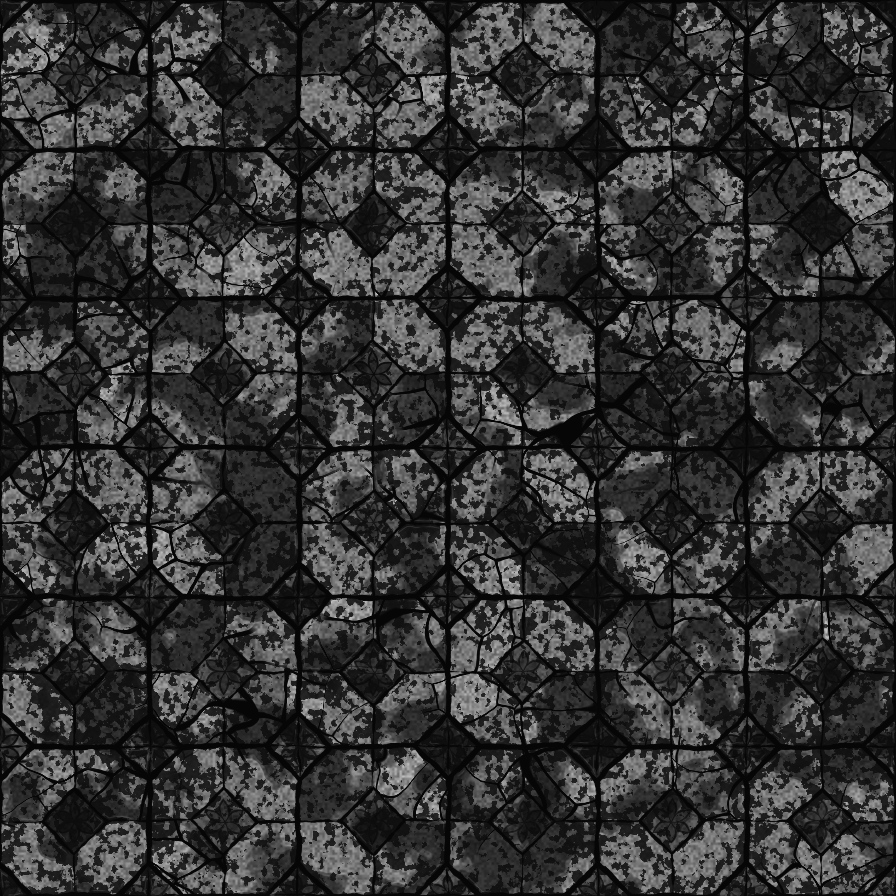
A WebGL 1 fragment shader for this texture:

```glsl
precision highp float;
// Worn dark stone tiling: 6 x 6 square tiles with flowered diamonds, cracks and grime.
uniform vec2 u_resolution;

float hash(vec2 p) {
  vec3 q = fract(p.xyx * 0.1031);
  q += dot(q, q.yzx + 33.33);
  return fract((q.x + q.y) * q.z);
}

float noise(vec2 p) {
  vec2 i = floor(p), f = fract(p);
  f = f * f * (3.0 - 2.0 * f);
  return mix(mix(hash(i), hash(i + vec2(1, 0)), f.x),
             mix(hash(i + vec2(0, 1)), hash(i + vec2(1, 1)), f.x), f.y);
}

float fbm(vec2 p) {
  float sum = 0.0, amp = 0.533;
  for (int i = 0; i < 4; i++) {
    sum += amp * noise(p);
    p = mat2(1.6, 1.2, -1.2, 1.6) * p + 17.3;
    amp *= 0.5;
  }
  return sum;
}

// x: approximate distance to the nearest shard border, y: random value of the shard
vec2 shards(vec2 p) {
  vec2 base = floor(p);
  float first = 9.0, second = 9.0, id = 0.0;
  for (int y = -1; y <= 1; y++) {
    for (int x = -1; x <= 1; x++) {
      vec2 cell = base + vec2(x, y);
      float d = length(cell + vec2(hash(cell), hash(cell + 71.0)) - p);
      if (d < first) {
        second = first;
        first = d;
        id = hash(cell + 33.0);
      } else {
        second = min(second, d);
      }
    }
  }
  return vec2(0.5 * (second - first), id);
}

// Coverage of the region where the distance is negative
float fill(float d, float blur) {
  return 1.0 - smoothstep(-blur, blur, d);
}

void main() {
  vec2 s = gl_FragCoord.xy / u_resolution * 12.0;
  float blur = 8.0 / min(u_resolution.x, u_resolution.y);
  vec2 p = s + 0.07 * (vec2(fbm(s * 3.0), fbm(s * 3.0 + 40.0)) - 0.5);

  // Diamonds sit on tile corners and tile centres
  vec2 k = floor(vec2(p.x + p.y, p.x - p.y) * 0.5 + 0.5);
  vec2 centre = vec2(k.x + k.y, k.x - k.y);
  vec2 d = p - centre;
  float corner = 1.0 - mod(centre.x, 2.0);
  float rim = (abs(d.x) + abs(d.y) - 0.44) * 0.7071;
  float inside = fill(rim, blur);

  // Joints: wide between tiles, narrow through their middles
  vec2 nearest = floor(p + 0.5);
  vec2 grid = abs(p - nearest) - mix(vec2(0.034), vec2(0.014), mod(nearest, 2.0));
  float joint = min(grid.x, grid.y) + inside * mix(1.0, 0.022, corner);
  joint = min(joint, abs(rim) - mix(0.02, 0.034, corner));
  joint += 0.035 * (fbm(s * 8.0) - 0.5);

  // Blotchy tone of each stone
  vec2 stone = rim < 0.0 ? centre + 57.0 : floor(p);
  float blotch = fbm(p * 1.4 + 50.0 * hash(stone)) + 0.28 * (hash(stone + 5.0) - 0.5);
  float tone = 0.18 + 0.11 * smoothstep(0.40, 0.43, blotch)
                    + 0.18 * smoothstep(0.46, 0.49, blotch);
  tone *= 1.0 - 0.35 * inside;

  // Cracks break up some of the stones
  vec2 shard = shards(p * 1.5 + 0.7 * vec2(noise(p * 1.7), noise(p * 1.7 + 20.0)));
  float broken = smoothstep(0.5, 0.56, 0.6 * noise(s * 0.8 + 3.0) + 0.4 * hash(floor(p) + 13.0));
  broken *= 1.0 - 0.6 * inside;
  float crack = fill(shard.x - 0.004 - 0.035 * noise(s * 1.1 + 8.0), blur) * broken;
  tone *= mix(1.0, 0.75 + 0.5 * shard.y, broken);

  // Six-petalled flower with an engraved outline
  float angle = mod(atan(d.x, d.y) + 0.5236, 1.0472) - 0.5236;
  vec2 petal = length(d) * vec2(cos(angle), abs(sin(angle)));
  float edge = petal.y - 0.85 * petal.x * (1.0 - petal.x / 0.29);
  float bloom = step(petal.x, 0.31) * (0.55 + 0.45 * hash(centre + 91.0));
  tone *= 1.0 - 0.5 * bloom * fill(edge, blur);
  tone = mix(tone, 0.03, 0.9 * bloom * fill(abs(edge) - 0.014, blur));

  // Fine grain, then grime gathering in patches and along the joints
  tone *= 0.72 + 0.56 * noise(s * 30.0);
  float grime = 0.24 + 0.33 * fbm(s * 1.3 + 9.0) + 0.12 * exp(-10.0 * max(joint, 0.0));
  tone = mix(tone, 0.05, 0.85 * fill(fbm(s * 13.0 + 60.0) - grime, 0.04));

  // Chipped pale edges and black joints
  float chip = fill(abs(joint - 0.03) - 0.008, blur) * smoothstep(0.6, 0.75, noise(s * 6.0));
  tone += 0.1 * chip;
  tone = mix(tone, 0.025, max(fill(joint, blur), crack));
  gl_FragColor = vec4(vec3(tone), 1.0);
}
```
